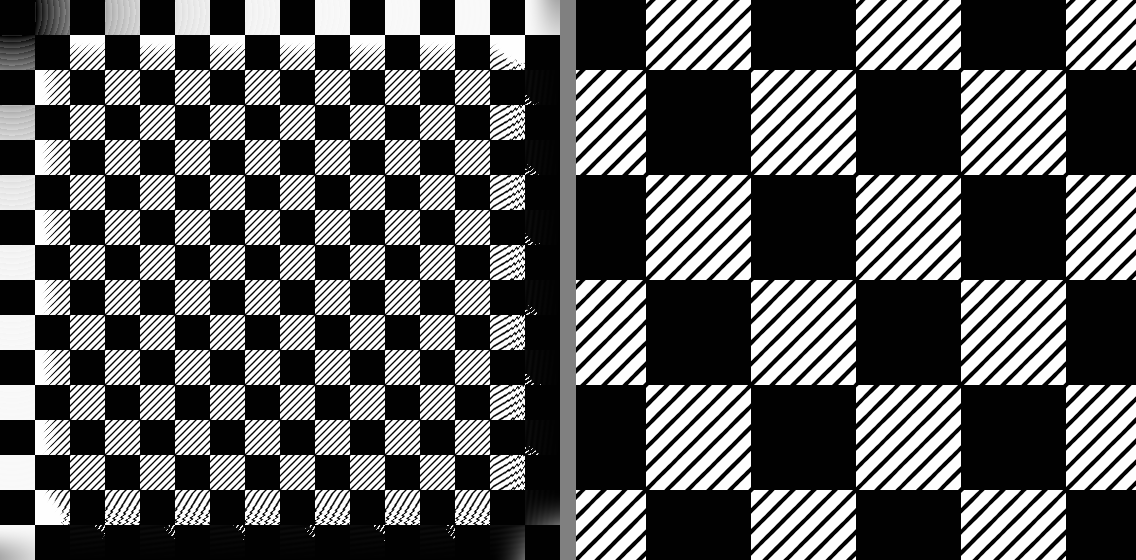
Left: the whole. Right: its middle third, enlarged.
Write a Shadertoy shader that draws this pattern.

```glsl
const float CELLS = 16.0;
const float STRIPES_PER_CELL = 5.0;
const float STRIPE_HALF_WIDTH = 0.135;

float layeredSines(vec2 p) {
    return 0.5 * sin(p.x * 7.3 + 2.0 * sin(p.y * 3.1))
         + 0.3 * sin(p.y * 17.9 + p.x * 5.7)
         + 0.2 * sin(p.x * 31.0 - p.y * 23.0);
}

// Coverage of light squares, softened along their sides
float checker(vec2 p, float pixel) {
    vec2 cell = floor(p);
    vec2 toSide = 0.5 - abs(fract(p) - 0.5);
    float inside = clamp(min(toSide.x, toSide.y) / pixel + 0.5, 0.0, 1.0);
    return mod(cell.x + cell.y, 2.0) * inside;
}

// Diagonal stripes, tapering at the near sides and ragged at the far sides
float hatch(vec2 p, float pixel) {
    float near = min(p.x, p.y);
    float far = max(p.x, p.y);
    float ragged = smoothstep(CELLS - 1.75, CELLS - 1.0, far);
    float bend = -0.4 * max(far - (CELLS - 1.9), 0.0);
    float teeth = 0.2 * ragged * sin(far * 55.0 + near * 9.0);
    float phase = (p.x + p.y + bend) * STRIPES_PER_CELL + teeth;

    // Blank fans in the two corners where near and far sides meet
    float fan = length(vec2(far, near) - vec2(CELLS - 1.0, 1.0));
    float growth = smoothstep(1.15, 1.8, near + 0.06 * layeredSines(p * 2.0))
                 * smoothstep(0.7, 1.05, fan + 0.08 * layeredSines(p * 3.0));
    float width = STRIPE_HALF_WIDTH * growth * (1.0 + 0.12 * layeredSines(p * 2.3));
    float offset = abs(fract(phase + 0.5) - 0.5);
    float soft = STRIPES_PER_CELL * 1.414 * pixel;
    float line = clamp((width - offset) / soft + 0.5, 0.0, 1.0);
    return 1.0 - line * smoothstep(0.0, 0.3, growth);
}

// Pale margin with curved ridges that fade away from the first corner
float paleMargin(float across, float along) {
    float level = 0.98 * (1.0 - exp(-0.6 * (along - 0.9)));
    float ridge = fract(along * 6.0 + across * across * 2.0 - across * 1.4);
    float relief = 0.22 * exp(-0.3 * along) * (ridge - 0.5);
    float endShade = smoothstep(CELLS - 1.0, CELLS, along) * (0.32 - 0.2 * across);
    return clamp(level + relief - endShade, 0.0, 1.0);
}

// Near-black margin with faint glow, small flecks and a lit last corner
float darkMargin(float across, float along, float pixel) {
    float v = fract(along);
    float glow = 0.045 * (1.0 - across) * (0.6 + 0.4 * sin(across * 40.0 + v * 5.0));
    float corner = step(CELLS - 2.0, along) * 0.42 * v * v * (0.2 + 0.8 * across);
    float tip = v - 0.72 - 0.8 * across + 0.1 * sin(across * 50.0 + along * 37.0);
    float fleck = clamp(tip / pixel + 0.5, 0.0, 1.0)
                * smoothstep(0.2, 0.6, sin(v * 48.0 + across * 30.0 + along));
    return glow + max(corner, 0.9 * fleck * step(along, CELLS - 2.0));
}

float surface(vec2 p, float pixel) {
    float near = min(p.x, p.y);
    float far = max(p.x, p.y);
    if (near < 1.0) return paleMargin(near, far);
    if (far >= CELLS - 1.0) return darkMargin(far - (CELLS - 1.0), near, pixel);
    return hatch(p, pixel);
}

void mainImage(out vec4 fragColor, in vec2 fragCoord) {
    vec2 uv = fragCoord / iResolution.xy;
    float pixel = CELLS / min(iResolution.x, iResolution.y);
    vec2 p = vec2(uv.x, 1.0 - uv.y) * CELLS;
    float tone = checker(p, pixel) * surface(p, pixel);
    fragColor = vec4(vec3(mix(0.005, 0.995, tone)), 1.0);
}
```
